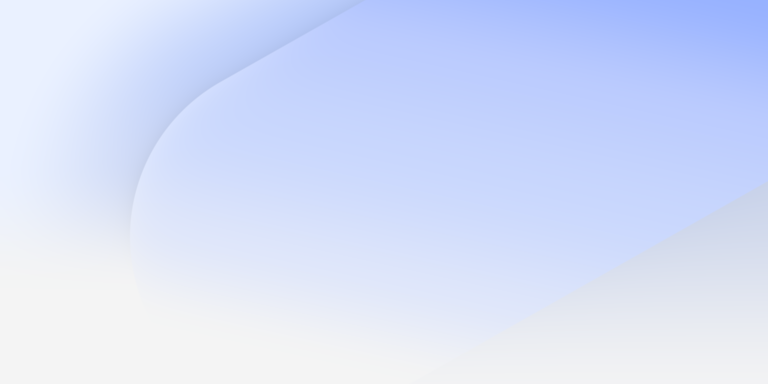
A Shadertoy shader for this background:

```glsl
// Soft blue slanted capsule with gentle shadows, fading into a pale grey page.

const vec3 PAGE = vec3(0.955, 0.956, 0.957);
const vec3 ICE = vec3(0.918, 0.945, 1.0);

// Signed distance to a capsule that runs from start along dir without end
float rayCapsule(vec2 p, vec2 start, vec2 dir, float radius) {
    vec2 q = p - start;
    return length(q - dir * max(dot(q, dir), 0.0)) - radius;
}

// Capsule fill: blue grows upward and to the right, with a pale rim
vec3 panelColor(vec2 p, float depth) {
    float rise = p.y + 0.22 * p.x;
    vec3 col = mix(PAGE, vec3(0.885, 0.91, 0.978), smoothstep(0.24, 0.49, rise));
    col = mix(col, vec3(0.79, 0.845, 0.992), smoothstep(0.40, 0.84, rise));
    col = mix(col, vec3(0.725, 0.79, 0.995), smoothstep(0.75, 1.22, rise));
    col = mix(col, vec3(0.59, 0.695, 1.0), smoothstep(1.10, 1.46, rise));
    float rim = 0.4 * exp(-depth / 0.05) * (1.0 - smoothstep(0.4, 1.0, p.x));
    return mix(col, mix(PAGE, ICE, smoothstep(0.3, 0.6, p.y)), rim);
}

// Upper left: icy light, darkened by the wide and the contact shadow
vec3 upperColor(vec2 p, float dist) {
    vec3 shade = mix(vec3(0.82, 0.86, 0.965), vec3(0.70, 0.78, 0.985),
                     smoothstep(0.45, 1.0, p.y));
    vec3 col = mix(shade, ICE, smoothstep(-0.06, 0.37, dist));
    col *= 1.0 - vec3(0.045, 0.045, 0.05) * exp(-dist / 0.025);
    return mix(PAGE, col, smoothstep(0.24, 0.58, p.y));
}

// Lower right: grey blue shadow that thins toward the bottom
vec3 lowerColor(vec2 p, float dist) {
    float shade = smoothstep(-0.08, 0.58, p.y);
    shade *= 0.9 + 0.1 * exp(-dist / 0.08);
    return mix(PAGE, vec3(0.78, 0.82, 0.915), shade);
}

void mainImage(out vec4 fragColor, in vec2 fragCoord) {
    vec2 p = fragCoord / iResolution.y;
    float pixel = 1.0 / iResolution.y;

    // Slanted capsule entering from the upper right
    float angle = radians(29.5);
    vec2 dir = vec2(cos(angle), sin(angle));
    float dist = rayCapsule(p, vec2(0.802, 0.383), dir, 0.4635);
    float outside = max(dist, 0.0);

    // Surroundings on either side of the capsule
    vec3 col = mix(upperColor(p, outside), lowerColor(p, outside),
                   smoothstep(0.98, 1.08, p.x));

    // Panel on top
    float cover = 1.0 - smoothstep(-pixel, pixel, dist);
    col = mix(col, panelColor(p, max(-dist, 0.0)), cover);

    fragColor = vec4(col, 1.0);
}
```
